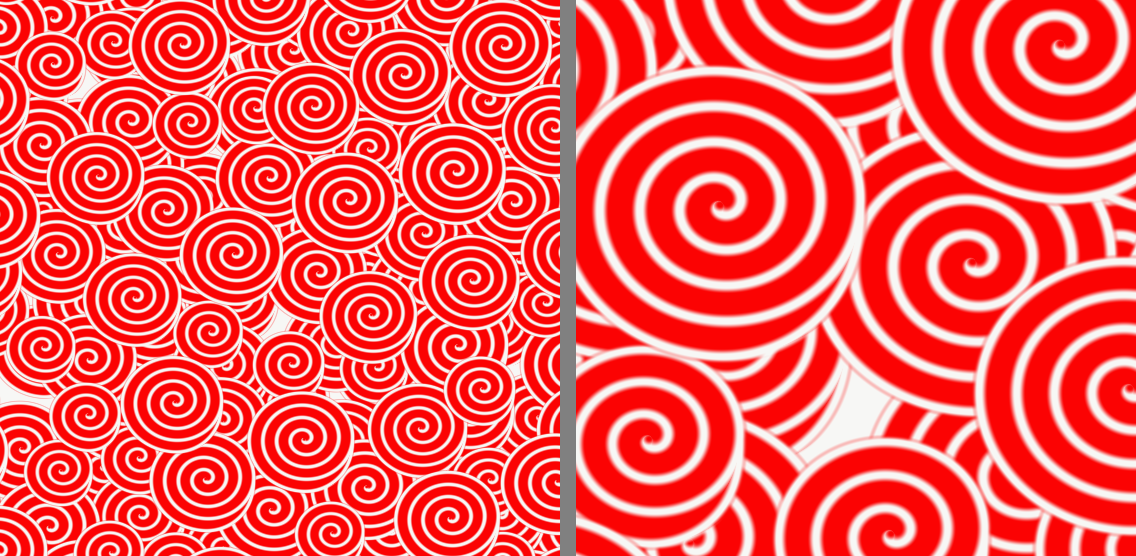
Left: the whole. Right: its middle third, enlarged.
Write a WebGL 1 fragment shader that draws this pattern.

```glsl
precision highp float;

uniform vec2 u_resolution;

const vec3 RED = vec3(0.985, 0.012, 0.012);
const vec3 WHITE = vec3(0.970, 0.970, 0.960);

const float CELL = 0.275;          // disc spacing within one layer
const float JITTER = 0.95;         // share of the free room used for scatter
const float PITCH_MIN = 0.0212;    // distance between spiral windings
const float PITCH_MAX = 0.0250;
const float TURNS_SMALL = 2.5;     // windings before the closing turn
const float TURNS_LARGE = 3.5;
const float SMALL_SHARE = 0.30;
const float CLOSING = 0.74;        // where the last turn starts to close
const float SQUASH = 1.12;         // discs are wider than tall
const float LINE = 0.285;          // white line width as a share of the pitch
const float CORE = 0.13;           // red core radius as a share of the pitch
const float SOFTNESS = 0.0021;     // half width of the soft edges
const float GRID_ANGLE = 0.46;
const float LOWER_LAYERS = 4.0;    // large discs that fill the gaps
const int LAYERS = 8;
const float TAU = 6.2831853;

vec3 hash3(vec3 p) {
  p = fract(p * vec3(0.1031, 0.1030, 0.0973));
  p += dot(p, p.yxz + 33.33);
  return fract((p.xxy + p.yxx) * p.zyx);
}

// 1 inside a shape (negative distance), 0 outside
float fill(float dist, float soft) {
  return 1.0 - smoothstep(-soft, soft, dist);
}

// Distance to an Archimedean spiral; r and the result are in pitches
float spiralDistance(float r, float turn) {
  float winding = abs(fract(r - turn) - 0.5);
  float slope = length(vec2(1.0, 1.0 / (TAU * r)));
  return winding / slope;
}

// Outline radius: follows the last winding, then closes on the one before
float outlineRadius(float turns, float turn) {
  return turns + turn * (1.0 - smoothstep(CLOSING, 1.0, turn));
}

// Places the layers on interleaved grids, the lower ones between the upper
vec2 layerOffset(float layer) {
  float m = mod(layer, 4.0);
  vec2 parity = mod(vec2(floor(0.5 * (m + 1.0)), m + 1.0), 2.0);
  return 0.5 * parity + 0.25 * (1.0 - step(LOWER_LAYERS, layer));
}

void main() {
  vec2 uv = gl_FragCoord.xy / u_resolution.x;
  float soft = max(SOFTNESS, 0.7 / u_resolution.x);
  float c = cos(GRID_ANGLE);
  float s = sin(GRID_ANGLE);
  mat2 tilt = mat2(c, s, -s, c);
  vec2 grid = tilt * uv / CELL;
  vec3 color = WHITE;

  // Paint the layers from bottom to top, one disc per cell
  for (int i = 0; i < LAYERS; i++) {
    float layer = float(i);
    vec2 q = grid + layerOffset(layer);
    vec2 cell = floor(q);
    vec3 rnd = hash3(vec3(cell + 40.0, layer * 7.0 + 3.0));

    bool large = layer < LOWER_LAYERS || rnd.z > SMALL_SHARE;
    float turns = large ? TURNS_LARGE : TURNS_SMALL;
    float pitch = mix(PITCH_MIN, PITCH_MAX, rnd.z);

    // Scatter within the room left in the cell, so no disc is cut
    float room = 0.5 * CELL - (turns + 1.0) * pitch - soft;
    vec2 scatter = (rnd.xy * 2.0 - 1.0) * room * JITTER;
    vec2 p = ((q - cell - 0.5) * CELL - scatter) * tilt;
    p.y *= SQUASH;

    // Spiral line and outline in polar coordinates
    float r = max(length(p) / pitch, 0.001);
    float turn = fract(atan(p.y, p.x + 1e-6) / TAU);
    float rim = r - outlineRadius(turns, turn);
    float line = min(spiralDistance(r, turn), abs(rim)) - 0.5 * LINE;
    line = max(line, CORE - r);
    vec3 disc = mix(RED, WHITE, fill(line * pitch, soft));
    color = mix(color, disc, fill((rim - 0.5 * LINE) * pitch, soft));
  }

  gl_FragColor = vec4(color, 1.0);
}
```
